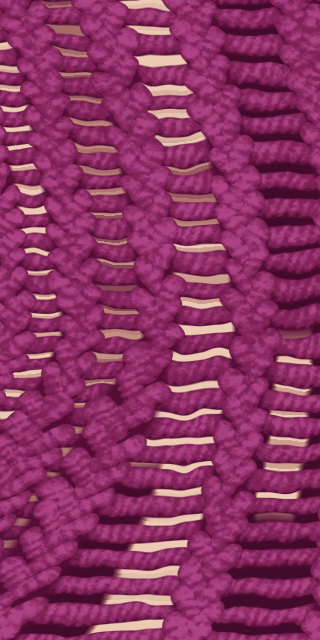
A Shadertoy shader for this texture:

```glsl
// Draws a magenta knit: leaning braids of plump stitches joined by ladders of loose rungs.

const vec3 SHADOW = vec3(0.33, 0.055, 0.21);
const vec3 BODY   = vec3(0.50, 0.13, 0.34);
const vec3 LIT    = vec3(0.68, 0.26, 0.52);
const vec3 DUSK   = vec3(0.48, 0.22, 0.31);
const vec3 TAN    = vec3(0.72, 0.49, 0.45);
const vec3 CREAM  = vec3(0.92, 0.79, 0.70);

float hash(vec2 p) {
    vec3 q = fract(p.xyx * 0.1031);
    q += dot(q, q.yzx + 33.33);
    return fract((q.x + q.y) * q.z);
}

float noise(vec2 p) {
    vec2 cell = floor(p), f = fract(p);
    f = f * f * (3.0 - 2.0 * f);
    return mix(mix(hash(cell), hash(cell + vec2(1, 0)), f.x),
               mix(hash(cell + vec2(0, 1)), hash(cell + vec2(1, 1)), f.x), f.y);
}

float fbm(vec2 p) {
    return 0.55 * noise(p) + 0.3 * noise(p * 2.1 + 7.3) + 0.15 * noise(p * 4.3 + 3.1);
}

// Braid i: centre line, half width and rows per unit of height
float braidX(float i, float y) {
    float pull = mix(0.5, 0.0, smoothstep(2.0, 3.5, i));
    return -0.15 + 0.2 * i + 0.017 * i * i + 0.19 * sin(1.3 * y) - pull * max(y - 1.05, 0.0);
}

float braidWidth(float i, float y) {
    float start = 1.22 - 0.06 * i;
    return 0.068 + 0.05 * smoothstep(start, start + 0.25, y) * step(i, 2.5);
}

float rowDensity(float i) {
    return mix(15.5, 11.8, clamp(i * 0.5, 0.0, 1.0));
}

// Round yarn lit from above, with twisted plies and fuzz
vec3 yarn(vec2 offset, float along, vec2 p, float light) {
    float profile = sqrt(max(1.0 - dot(offset, offset), 0.0));
    float ply = 0.5 + 0.5 * sin(along * 190.0 + offset.y * 2.6);
    float fuzz = fbm(p * vec2(75.0, 95.0)) - 0.5;
    float tone = (0.62 * profile - 0.2 * offset.y + 0.2 * ply) * light + 0.5 * fuzz;
    vec3 color = mix(SHADOW, BODY, smoothstep(0.12, 0.5, tone));
    return mix(color, LIT, smoothstep(0.5, 0.95, tone));
}

// What shows between the rungs of ladder i; s runs 0..1 across it
vec3 behind(float i, float s, float y, float row) {
    float glow = 0.65 + 0.5 * hash(vec2(row, i + 20.0));
    if (i == 1.0) glow *= 0.55;
    if (i == 2.0) {
        glow *= 1.0 - 0.4 * smoothstep(0.4, 0.5, y) * smoothstep(0.76, 0.68, y);
        glow *= mix(1.0, smoothstep(0.47, 0.55, s), smoothstep(1.4, 1.5, y));
    }
    if (i >= 3.0) {
        glow *= smoothstep(1.0, 1.1, y) * smoothstep(1.65, 1.55, y);
        glow *= smoothstep(0.22, 0.28, s) * smoothstep(0.62, 0.54, s);
    }
    vec3 color = mix(SHADOW * 0.8, DUSK, smoothstep(0.0, 0.3, glow));
    color = mix(color, TAN, smoothstep(0.25, 0.6, glow));
    return mix(color, CREAM, smoothstep(0.5, 0.85, glow));
}

vec3 ladder(vec2 p, float i, float light, float pixel) {
    float left = braidX(i, p.y), right = braidX(i + 1.0, p.y);
    float s = (p.x - left) / (right - left);
    float density = rowDensity(i);
    float sag = 0.9 * s * (1.0 - s) + 0.3 * (noise(vec2(p.x * 9.0, p.y * 8.0 + i * 5.0)) - 0.5);
    float q = p.y * density - sag;
    float row = floor(q);
    float halfWidth = 0.3 + 0.12 * hash(vec2(row, i + 3.0));
    float across = (fract(q) - 0.5) / halfWidth;
    float edge = min(p.x - left - braidWidth(i, p.y), right - braidWidth(i + 1.0, p.y) - p.x);
    float shade = light * mix(0.55, 0.95, smoothstep(-0.02, 0.04, edge));
    vec3 rung = yarn(vec2(0.0, across), p.x + 0.3 * row, p, shade);
    float soft = max(pixel * density / halfWidth, 0.06);
    return mix(rung, behind(i, s, p.y, row), smoothstep(1.0 - soft, 1.0 + soft, abs(across)));
}

// Lays two columns of slanting stitches over the color beneath
vec3 braid(vec3 under, vec2 p, float i, float light) {
    float x = p.x - braidX(i, p.y), w = braidWidth(i, p.y);
    if (abs(x) > 1.6 * w) return under;
    vec3 color = mix(SHADOW, under, smoothstep(0.75 * w, 1.05 * w, abs(x)));
    float density = rowDensity(i), best = -1.0;
    for (float side = -1.0; side < 2.0; side += 2.0) {
        for (float n = -1.0; n < 2.0; n++) {
            float row = floor(p.y * density) + n;
            float jitter = hash(vec2(row + 9.0, i * 7.0 + side + 11.0)) - 0.5;
            float y = (row + 0.5 + 0.25 * side + 0.3 * jitter) / density;
            vec2 a = vec2(side * w * (0.72 + 0.3 * jitter), y - 0.35 / density);
            vec2 axis = vec2(-side * w * 0.1, y + 0.5 / density) - a;
            float h = clamp(dot(vec2(x, p.y) - a, axis) / dot(axis, axis), 0.0, 1.0);
            float radius = (0.42 + 0.12 * jitter) / density + 0.05 * (w - 0.068);
            vec2 offset = (vec2(x, p.y) - a - axis * h) / radius;
            float d = length(offset), height = sqrt(max(1.0 - d * d, 0.0)) + 0.45 * (1.0 - h);
            if (d < 1.0 && height > best) {
                best = height;
                vec3 stitch = yarn(offset, h * length(axis), p, light * (1.12 - 0.25 * h));
                color = mix(color, stitch, smoothstep(1.0, 0.86, d));
            }
        }
    }
    return color;
}

void mainImage(out vec4 fragColor, in vec2 fragCoord) {
    vec2 uv = fragCoord / iResolution.xy;
    vec2 p = vec2(uv.x, 2.0 * (1.0 - uv.y));   // y runs down from 0 to 2
    float light = 0.85 + 0.35 * fbm(p * 3.0) + 0.08 * smoothstep(1.1, 1.8, p.y);
    p += 0.016 * (vec2(noise(p * 17.0), noise(p * 19.0 + 40.0)) - 0.5);   // uneven tension

    float cell = -1.0;
    for (float i = 0.0; i < 5.0; i++) if (p.x > braidX(i, p.y)) cell = i;
    vec3 color = ladder(p, cell, light, 1.0 / iResolution.x);
    for (float i = -1.0; i < 6.0; i++) color = braid(color, p, i, light);
    fragColor = vec4(color, 1.0);
}
```
